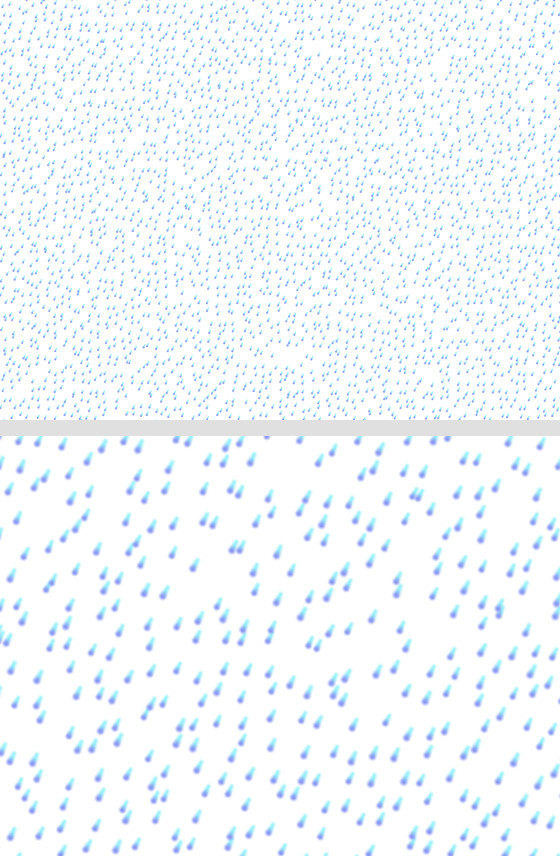
Top: the whole. Bottom: its middle third, enlarged.
Give the GLSL for this pattern, as a Shadertoy shader.

```glsl
// Fine slanted rain: thousands of tiny soft drops on white, fading from a
// violet-blue foot to a pale cyan tip. One drop is scattered in each cell
// of a jittered grid; a soft noise leaves out a few drops here and there.

#define ROWS 49.0          // grid cells over the canvas height
#define JITTER 0.80        // scatter of a drop inside its cell
#define DENSITY 0.94       // mean share of filled cells
#define GAP_CONTRAST 0.22  // how strongly the noise thins the drops
#define TILT 0.46          // lean from the vertical, radians
#define TILT_SPREAD 0.10   // random change of the lean
#define BODY 0.36          // foot to tip distance, in cells
#define FOOT_RADIUS 0.115  // in cells
#define TIP_RADIUS 0.065   // in cells
#define SOFTNESS 0.09      // half width of the blurred edge, in cells

const vec3 PAPER = vec3(1.0);
const vec3 FOOT_BLUE = vec3(0.53, 0.58, 0.95);
const vec3 TIP_CYAN = vec3(0.58, 0.94, 0.97);

vec3 hash3(vec2 p) {
    vec3 q = fract(vec3(p.xyx) * vec3(0.1031, 0.1030, 0.0973));
    q += dot(q, q.yxz + 33.33);
    return fract((q.xxy + q.yzz) * q.zyx);
}

float valueNoise(vec2 p) {
    vec2 i = floor(p), f = fract(p);
    f = f * f * (3.0 - 2.0 * f);
    float low = mix(hash3(i).x, hash3(i + vec2(1, 0)).x, f.x);
    float high = mix(hash3(i + vec2(0, 1)).x, hash3(i + vec2(1, 1)).x, f.x);
    return mix(low, high, f.y);
}

// Signed distance to an upright tapered drop (x) and height along it (y).
vec2 teardrop(vec2 p) {
    float height = p.y / BODY + 0.5;
    float along = clamp(height, 0.0, 1.0);
    float radius = mix(FOOT_RADIUS, TIP_RADIUS, along);
    float dist = length(p - vec2(0.0, (along - 0.5) * BODY)) - radius;
    return vec2(dist, height);
}

void mainImage(out vec4 fragColor, in vec2 fragCoord) {
    vec2 p = fragCoord / iResolution.y * ROWS;
    float edge = max(SOFTNESS, 0.6 * ROWS / iResolution.y);
    vec2 home = floor(p);
    vec3 color = PAPER;

    // Drops of the nine nearest cells
    for (int y = -1; y <= 1; y++) {
        for (int x = -1; x <= 1; x++) {
            vec2 cell = home + vec2(x, y);
            vec3 place = hash3(cell + 17.0);
            vec3 look = hash3(cell + 211.0);

            // Thin the drops in the noise valleys
            float keep = DENSITY + GAP_CONTRAST * (valueNoise(cell * 0.28 + 60.0) - 0.5);
            if (place.z > keep) continue;

            // Move to the drop's own axes, tip up
            vec2 center = cell + 0.5 + JITTER * (place.xy - 0.5);
            float angle = TILT + TILT_SPREAD * (look.x - 0.5);
            vec2 axis = vec2(sin(angle), cos(angle));
            vec2 d = p - center;
            vec2 local = vec2(dot(d, vec2(axis.y, -axis.x)), dot(d, axis));
            local /= mix(0.93, 1.07, look.y);

            // Shade from foot to tip and blend with a soft edge
            vec2 drop = teardrop(local);
            vec3 tint = mix(FOOT_BLUE, TIP_CYAN, smoothstep(-0.15, 0.75, drop.y));
            float cover = 1.0 - smoothstep(-edge, edge, drop.x);
            color = mix(color, tint, cover);
        }
    }
    fragColor = vec4(color, 1.0);
}
```
